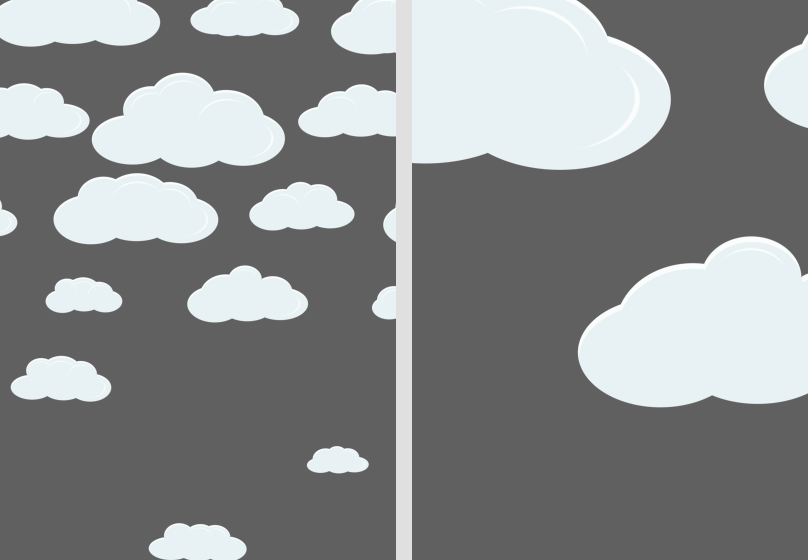
Left, the full canvas; right, a detail of the centre.
Write a Shadertoy shader that draws this pattern.

```glsl
// Pale flat clouds on a grey sky, large and crowded above, small and sparse below.

const vec3 SKY = vec3(0.378);
const vec3 BODY = vec3(0.91, 0.95, 0.955);
const vec3 SHINE = vec3(0.985, 0.993, 0.993);
const int ROWS = 7;
const int LOBES = 6;

float hash(vec3 k) {
    k = fract(k * 0.1031);
    k += dot(k, k.zyx + 31.32);
    return fract((k.x + k.y) * k.z);
}

// Approximate signed distance to an ellipse.
float ellipse(vec2 p, vec2 radii) {
    float k = length(p / radii);
    return k * (k - 1.0) / max(length(p / (radii * radii)), 1e-4);
}

float cover(float dist, float soft) {
    return 1.0 - smoothstep(-soft, soft, dist);
}

// One puff as centre (xy) and radii (zw): three form the base, three the crown.
vec4 lobe(int i, vec2 cell) {
    float side = float(i % 3) - 1.0;
    float a = hash(vec3(cell, float(i) * 3.0 + 1.0));
    float b = hash(vec3(cell, float(i) * 3.0 + 2.0));
    if (i < 3) {
        vec2 baseRadii = vec2(0.41 + 0.06 * b, 0.24 + 0.05 * a);
        return vec4(0.54 * side + 0.08 * (a - 0.5), -0.15 + 0.06 * (b - 0.5), baseRadii);
    }
    float height = mix(0.22, 0.37, a);
    float top = 0.5 - 0.14 * b - 0.08 * abs(side);
    return vec4(0.36 * side + 0.12 * (b - 0.5), top - height, 1.2 * height, height);
}

// Union of all puffs of a cloud.
float cloud(vec2 q, vec2 cell) {
    float dist = 1e3;
    for (int i = 0; i < LOBES; i++) {
        vec4 puff = lobe(i, cell);
        dist = min(dist, ellipse(q - puff.xy, puff.zw));
    }
    return dist;
}

// Thin tapering arc near the edge of a unit disc, facing dir.
float crescent(vec2 u, vec2 dir) {
    return max(length(u) - 0.72, 0.8 - length(u + 0.13 * dir));
}

// Glossy arcs inside some of the puffs.
float gloss(vec2 q, vec2 cell) {
    float dist = 1e3;
    for (int i = 2; i < LOBES; i++) {
        float pick = hash(vec3(cell, float(i) + 40.0));
        if (pick < 0.4) continue;
        vec4 puff = lobe(i, cell);
        float angle = i == 2 ? -0.3 : mix(0.8, 2.3, fract(pick * 7.0));
        vec2 dir = vec2(cos(angle), sin(angle));
        dist = min(dist, crescent((q - puff.xy) / puff.zw, dir) * puff.w);
    }
    return dist;
}

// Paints one cloud of the given half width over the colour below it.
vec3 paintCloud(vec3 color, vec2 offset, float size, vec2 cell, float pixel) {
    vec2 q = offset / size;
    if (abs(q.x) > 1.2 || abs(q.y) > 0.75) return color;
    float soft = 0.75 * pixel / size;
    float rim = 0.016 + 0.0015 / size;
    float outline = cover(cloud(q, cell), soft);
    float inner = cover(cloud(q + vec2(-0.2, 1.0) * rim, cell), soft);
    float arcs = cover(gloss(q, cell), soft);
    vec3 fill = mix(SHINE, BODY, inner * (1.0 - arcs));
    return mix(color, fill, outline);
}

void mainImage(out vec4 fragColor, in vec2 fragCoord) {
    float pixel = 1.0 / iResolution.y;
    vec2 p = fragCoord * pixel;
    float aspect = iResolution.x * pixel;
    vec3 color = SKY;

    // Staggered rows from the top down, wide apart in the lower part.
    for (int r = 0; r < ROWS; r++) {
        float row = float(r);
        float spacing = r < 4 ? 0.3 : 0.75;
        float phase = fract(0.125 + 0.67 * (row - 1.0));
        float depth = 0.03 + row * (0.18 - 0.0042 * row);
        float rowSize = 0.07 + 0.075 * exp(-0.3 * (row - 1.0) * (row - 1.0));
        int columns = int(ceil(aspect / spacing)) + 1;

        for (int c = -1; c < columns; c++) {
            vec2 cell = vec2(float(c) + 5.0, row + 3.0);
            float parity = mod(float(c) + row, 2.0);
            float size = rowSize * mix(1.22, 0.78, parity);
            vec2 jitter = vec2(hash(vec3(cell, 61.0)), hash(vec3(cell, 62.0))) - 0.5;
            vec2 centre = vec2((phase + float(c)) * spacing, 1.0 - depth);
            centre += jitter * vec2(0.02, 0.024);
            color = paintCloud(color, p - centre, size, cell, pixel);
        }
    }
    fragColor = vec4(color, 1.0);
}
```
